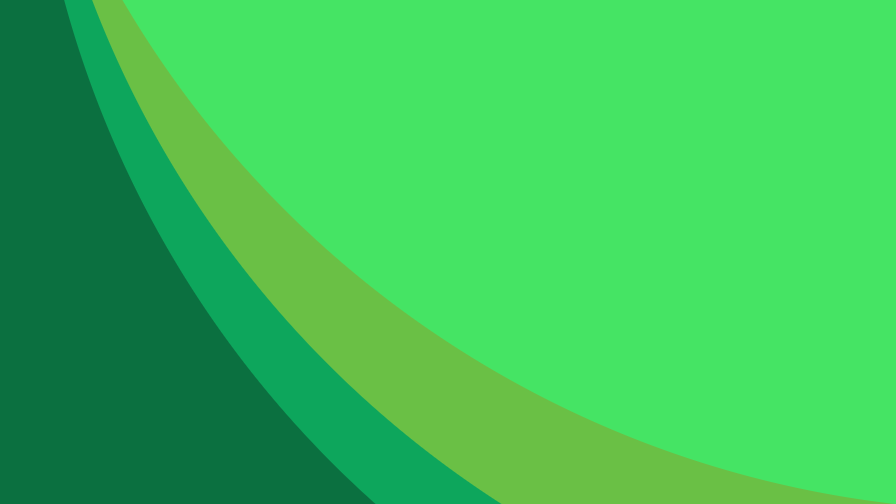
A Shadertoy shader for this background:

```glsl
const vec3 DARK_GREEN = vec3(0.042, 0.441, 0.250);
const vec3 TEAL = vec3(0.050, 0.652, 0.362);
const vec3 OLIVE = vec3(0.414, 0.753, 0.271);
const vec3 BRIGHT_GREEN = vec3(0.271, 0.895, 0.393);

float circleDistance(vec2 point, vec2 center, float radius) {
    return length(point - center) - radius;
}

// Coverage of a shape, softened across one pixel.
float coverage(float dist, float pixel) {
    return clamp(0.5 - dist / pixel, 0.0, 1.0);
}

vec3 paintDisc(vec3 base, vec3 color, vec2 point, vec2 center, float radius, float pixel) {
    return mix(base, color, coverage(circleDistance(point, center, radius), pixel));
}

void mainImage(out vec4 fragColor, in vec2 fragCoord) {
    // Canvas height is one unit.
    float pixel = 1.0 / iResolution.y;
    vec2 point = fragCoord * pixel;

    // Large overlapping discs, from back to front.
    vec3 color = DARK_GREEN;
    color = paintDisc(color, TEAL, point, vec2(2.116, 1.538), 2.0602, pixel);
    color = paintDisc(color, OLIVE, point, vec2(2.1076, 1.7338), 2.06, pixel);
    color = paintDisc(color, BRIGHT_GREEN, point, vec2(2.0102, 2.0343), 2.0477, pixel);

    fragColor = vec4(color, 1.0);
}
```
